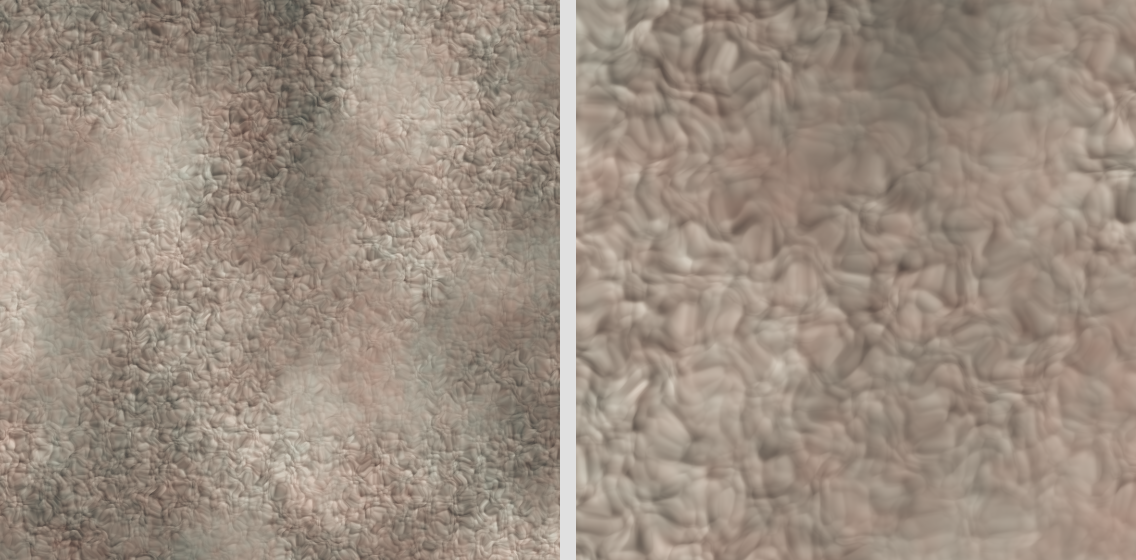
Left: the whole. Right: its middle third, enlarged.
This texture is drawn by a Shadertoy shader. Its source:

```glsl
vec2 hash2(vec2 p) {
    vec3 q = fract(vec3(p.xyx) * vec3(0.1031, 0.1030, 0.0973));
    q += dot(q, q.yzx + 33.33);
    return fract((q.xx + q.yz) * q.zy);
}

float noise(vec2 p) {
    vec2 i = floor(p), f = fract(p);
    f = f * f * f * (f * (f * 6.0 - 15.0) + 10.0);
    float low = mix(hash2(i).x, hash2(i + vec2(1, 0)).x, f.x);
    float high = mix(hash2(i + vec2(0, 1)).x, hash2(i + vec2(1, 1)).x, f.x);
    return mix(low, high, f.y);
}

float fbm(vec2 p) {
    float sum = 0.0, amp = 0.5;
    for (int i = 0; i < 6; i++) {
        sum += amp * noise(p);
        p = mat2(1.6, 1.2, -1.2, 1.6) * p + 17.3;
        amp *= 0.5;
    }
    return sum / 0.984;
}

// Rounded pebbles: x = height, y = shade of the nearest pebble
vec2 grains(vec2 p) {
    vec2 cell = floor(p);
    float total = 0.0, shade = 0.0;
    for (int y = -1; y <= 1; y++)
    for (int x = -1; x <= 1; x++) {
        vec2 id = cell + vec2(x, y);
        vec2 d = id + 0.1 + 0.8 * hash2(id) - p;
        float w = exp(-11.0 * dot(d, d));
        total += w;
        shade += w * hash2(id + 71.0).y;
    }
    return vec2(log(total + 1e-4) / 11.0, shade / (total + 1e-4));
}

// Lit relief and shade variation of one grain layer
float grainLight(vec2 p) {
    vec2 toLight = vec2(0.17, 0.19);
    vec2 here = grains(p);
    float slope = grains(p - toLight).x - grains(p + toLight).x;
    return 0.20 * slope + 0.13 * (here.y - 0.5) + 0.12 * (here.x + 0.13);
}

void mainImage(out vec4 fragColor, in vec2 fragCoord) {
    vec2 uv = fragCoord / iResolution.y;

    // Broad stains with ragged edges
    vec2 warp = vec2(fbm(uv * 6.0 + 5.0), fbm(uv * 6.0 + 40.0)) - 0.5;
    float stain = fbm(uv * 4.2 + warp * 0.5 + 11.0) - 0.5;
    float tone = 0.53 + 0.98 * stain;

    // Grains of two sizes, worn flat in places
    vec2 bend = vec2(noise(uv * 45.0), noise(uv * 45.0 + 90.0)) * 0.014;
    vec2 q = uv + bend;
    float wear = smoothstep(0.28, 0.62, fbm(uv * 7.0 + 63.0));
    float relief = grainLight(q * 82.0) + 0.55 * grainLight(q * 137.0 + 29.0);
    tone += relief * mix(0.75, 2.1, wear);
    tone += 0.12 * (fbm(uv * 38.0 + 8.0) - 0.5);
    tone = clamp(tone, 0.0, 1.0);

    // Brown stone, greyer towards the light end
    vec3 color = mix(vec3(0.34, 0.30, 0.275), vec3(0.83, 0.79, 0.74), tone);
    color -= vec3(0.0, 0.06, 0.11) * tone * (1.0 - tone);

    // Rosy and greenish tints
    float rosy = fbm(uv * 9.0 + 130.0) - 0.5 + 0.35 * (noise(uv * 70.0 + 3.0) - 0.5);
    color += rosy * vec3(0.07, -0.025, -0.03);

    fragColor = vec4(color, 1.0);
}
```
